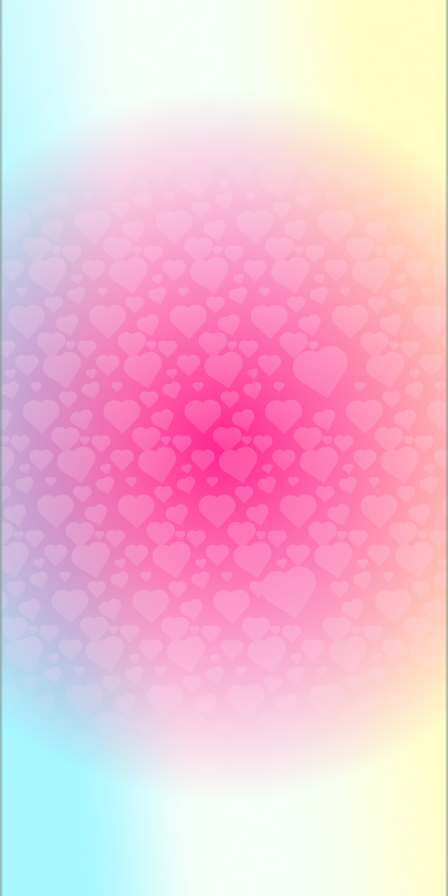
Give the GLSL for this background, as a WebGL 1 fragment shader.

```glsl
precision highp float;
// Soft pink radial glow over a cyan, white and yellow wash, sprinkled with pale hearts.

uniform vec2 u_resolution;

// Background wash
const vec3 WHITE_MINT = vec3(0.965, 1.0, 0.975);
const vec3 CYAN_LOW = vec3(0.65, 0.97, 1.0);
const vec3 CYAN_HIGH = vec3(0.78, 0.98, 1.0);
const vec3 YELLOW = vec3(1.0, 0.995, 0.77);

// Glow, in canvas widths from the middle
const vec3 PINK = vec3(1.0, 0.15, 0.56);
const vec2 GLOW_CENTER = vec2(-0.003, 0.005);
const float GLOW_RADIUS = 0.795;

// Heart pattern, measured in lattice columns
const vec3 HEART_TINT = vec3(1.0, 0.86, 0.94);
const float HEART_ALPHA = 0.23;
const float COLUMNS = 5.54;
const float ROW_HEIGHT = 1.173;
const float ROW_SHIFT = 0.178;
const vec2 ACCENT_UPPER = vec2(1.212, 0.923);
const vec2 ACCENT_LOWER = vec2(0.822, -1.803);
const float ACCENT_WIDTH = 0.66;
const float ACCENT_TILT = 0.22;

// Side borders
const vec3 BORDER_COLOR = vec3(0.48, 0.58, 0.56);
const float BORDER_WIDTH = 0.008;

// Signed distance to a heart with its tip at the origin
float heartDistance(vec2 p) {
  p.x = abs(p.x);
  if (p.x + p.y > 1.0) return length(p - vec2(0.25, 0.75)) - 0.3536;
  vec2 toNotch = p - vec2(0.0, 1.0);
  vec2 toSide = p - 0.5 * max(p.x + p.y, 0.0);
  return sqrt(min(dot(toNotch, toNotch), dot(toSide, toSide))) * sign(p.x - p.y);
}

// Coverage of one centred heart, fading slightly towards its tip
float heart(vec2 p, float width, float tilt) {
  float c = cos(tilt), s = sin(tilt);
  vec2 q = vec2(c * p.x + s * p.y, c * p.y - s * p.x);
  float unit = width / 1.207;
  q = q / unit + vec2(0.0, 0.55);
  float d = (heartDistance(q) - 0.02) * unit;
  float pixel = COLUMNS / u_resolution.x;
  float shade = mix(0.72, 1.0, clamp(q.y, 0.0, 1.0));
  return shade * (1.0 - smoothstep(-0.75 * pixel, 0.75 * pixel, d));
}

// Repeats a heart over the sheared lattice, leaving room for the accents
float latticeHeart(vec2 p, vec2 offset, float width, float tilt) {
  vec2 q = p - offset;
  float row = floor(q.y / ROW_HEIGHT + 0.5);
  q += row * vec2(ROW_SHIFT, -ROW_HEIGHT);
  q.x -= floor(q.x + 0.5);
  vec2 center = p - q;
  float gap = min(distance(center, ACCENT_UPPER), distance(center, ACCENT_LOWER));
  return heart(q, width, tilt) * step(0.5 * width + 0.26, gap);
}

float heartPattern(vec2 p) {
  // Large and medium hearts of the motif
  float m = latticeHeart(p, vec2(-0.26, 0.385), 0.44, 0.04);
  m = max(m, latticeHeart(p, vec2(0.19, -0.22), 0.46, 0.22));
  m = max(m, latticeHeart(p, vec2(0.04, 0.096), 0.34, 0.0));
  m = max(m, latticeHeart(p, vec2(-0.26, -0.154), 0.28, 0.0));
  m = max(m, latticeHeart(p, vec2(0.25, 0.337), 0.27, 0.3));
  // Small hearts filling the gaps
  m = max(m, latticeHeart(p, vec2(-0.52, 0.048), 0.23, 0.0));
  m = max(m, latticeHeart(p, vec2(-0.46, -0.47), 0.22, 0.3));
  m = max(m, latticeHeart(p, vec2(0.25, -0.577), 0.22, 0.0));
  m = max(m, latticeHeart(p, vec2(-0.46, -0.26), 0.13, 0.2));
  m = max(m, latticeHeart(p, vec2(-0.144, -0.42), 0.13, 0.0));
  m = max(m, latticeHeart(p, vec2(0.28, 0.09), 0.12, 0.0));
  // Two oversized accents
  m = max(m, heart(p - ACCENT_UPPER, ACCENT_WIDTH, ACCENT_TILT));
  return max(m, heart(p - ACCENT_LOWER, ACCENT_WIDTH, ACCENT_TILT));
}

// Cyan widens towards the bottom, yellow towards the top
vec3 wash(vec2 uv) {
  float cyan = 1.0 - smoothstep(mix(0.17, -0.06, uv.y), mix(0.47, 0.3, uv.y), uv.x);
  float yellow = smoothstep(mix(0.62, 0.46, uv.y), mix(1.12, 0.84, uv.y), uv.x);
  vec3 cyanTone = mix(CYAN_LOW, CYAN_HIGH, smoothstep(0.5, 1.0, uv.y));
  return mix(mix(WHITE_MINT, cyanTone, cyan), YELLOW, yellow);
}

void main() {
  vec2 uv = gl_FragCoord.xy / u_resolution;
  vec2 p = (uv - 0.5) * vec2(1.0, 2.0);

  float radius = length(p - GLOW_CENTER) / GLOW_RADIUS;
  float glow = clamp(1.0 - radius, 0.0, 1.0);
  vec3 color = mix(wash(uv), PINK, glow);

  float visible = mix(0.12, 1.0, smoothstep(0.0, 0.3, glow));
  color = mix(color, HEART_TINT, HEART_ALPHA * visible * heartPattern(p * COLUMNS));

  float edge = min(uv.x, 1.0 - uv.x);
  color = mix(color, BORDER_COLOR, 0.65 * (1.0 - smoothstep(0.0, BORDER_WIDTH, edge)));
  gl_FragColor = vec4(color, 1.0);
}
```
